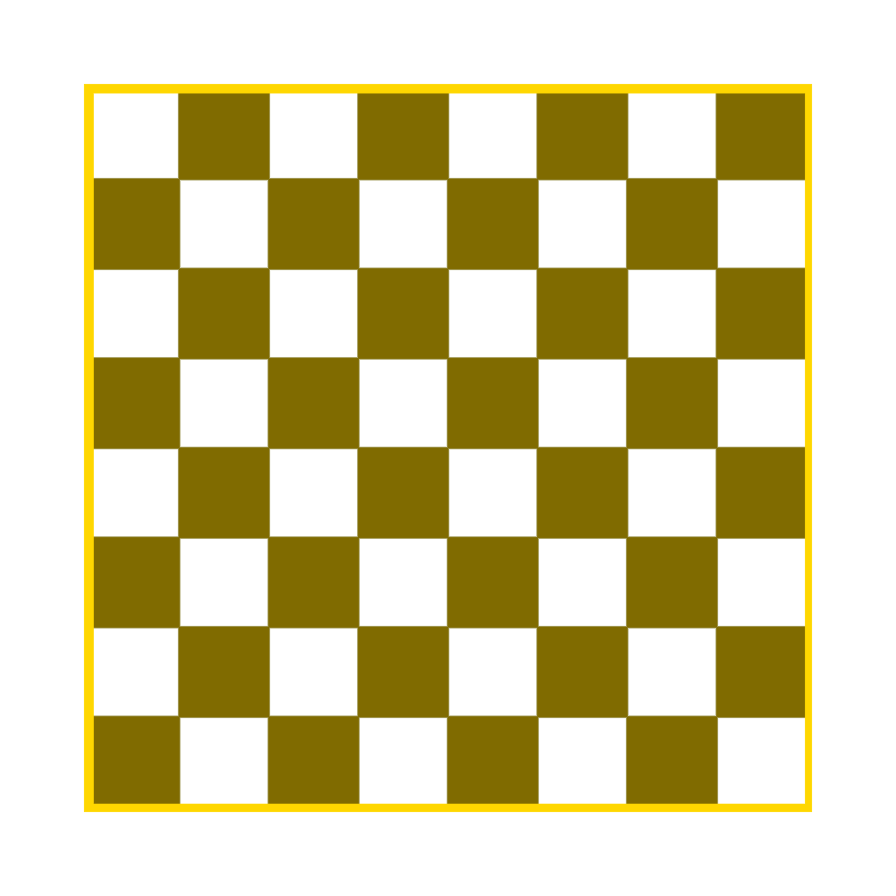
Write a three.js fragment shader that draws this pattern.

```glsl
varying vec2 vUv;

const float CELLS = 8.0;
const float PITCH = 0.1;
const vec2 BOARD_ORIGIN = vec2(0.1);
const float DARK_GROWTH = 0.0005;   // dark squares spread slightly past the grid
const float EDGE_WIDTH = 0.0009;    // thin muted rim around dark squares
const float SOFTNESS = 0.0016;

const vec2 FRAME_OUTER_LO = vec2(0.09375);
const vec2 FRAME_OUTER_HI = vec2(0.90625);
const vec2 FRAME_INNER_LO = vec2(0.1047, 0.1030);
const vec2 FRAME_INNER_HI = vec2(0.8984, 0.8957);

const vec3 WHITE = vec3(1.0);
const vec3 OLIVE = vec3(0.50, 0.42, 0.0);
const vec3 EDGE_TONE = vec3(0.64, 0.61, 0.36);
const vec3 GOLD = vec3(1.0, 0.845, 0.0);

// Coverage of the region where the signed distance is negative
float fill(float d) {
  return 1.0 - smoothstep(-0.5 * SOFTNESS, 0.5 * SOFTNESS, d);
}

// Signed distance to a rectangle given by two corners
float rectDistance(vec2 p, vec2 lo, vec2 hi) {
  vec2 d = max(lo - p, p - hi);
  return length(max(d, 0.0)) + min(max(d.x, d.y), 0.0);
}

// Signed distance to the dark squares, negative inside
float checkerDistance(vec2 p) {
  vec2 grid = (p - BOARD_ORIGIN) / PITCH;
  vec2 cell = floor(grid);
  vec2 line = clamp(floor(grid + 0.5), 1.0, CELLS - 1.0);
  vec2 gap = abs(grid - line) * PITCH;
  float isLight = mod(cell.x + cell.y, 2.0);
  return min(gap.x, gap.y) * (2.0 * isLight - 1.0);
}

void main() {
  // Checkered squares with their rim
  float d = checkerDistance(vUv) - DARK_GROWTH;
  vec3 board = mix(WHITE, EDGE_TONE, fill(d - EDGE_WIDTH));
  board = mix(board, OLIVE, fill(d));

  // Gold frame on a white margin
  float outer = fill(rectDistance(vUv, FRAME_OUTER_LO, FRAME_OUTER_HI));
  float inner = fill(rectDistance(vUv, FRAME_INNER_LO, FRAME_INNER_HI));
  vec3 color = mix(WHITE, GOLD, outer);
  color = mix(color, board, inner);

  gl_FragColor = vec4(color, 1.0);
}
```
